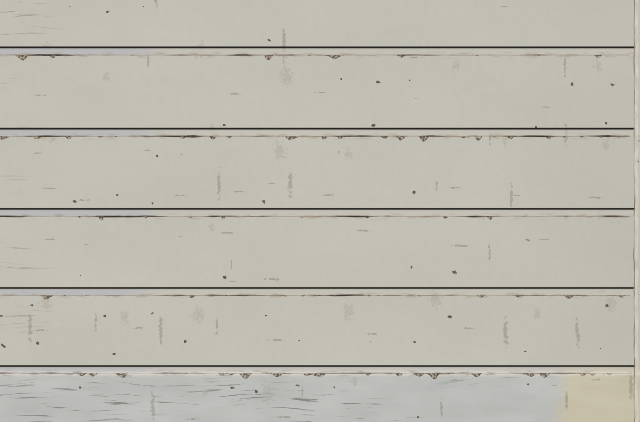
Write a WebGL 2 fragment shader that draws this texture.

```glsl
#version 300 es
precision highp float;
// Weathered painted clapboard siding: five dark gaps, cracked seams and a peeling joint at the right.

uniform vec2 u_resolution;
out vec4 fragColor;

vec2 hash2(vec2 p) {
    vec3 q = fract(p.xyx * vec3(0.1031, 0.103, 0.0973));
    q += dot(q, q.yzx + 33.33);
    return fract((q.xx + q.yz) * q.zy);
}

float corner(vec2 cell, vec2 offset) {
    float angle = 6.2832 * hash2(cell + 71.0).x;
    return dot(vec2(cos(angle), sin(angle)), offset);
}

// Gradient noise, roughly -0.7 to 0.7
float noise(vec2 p) {
    vec2 i = floor(p), f = fract(p), e = vec2(0, 1);
    vec2 u = f * f * f * (f * (f * 6.0 - 15.0) + 10.0);
    return mix(mix(corner(i, f), corner(i + e.yx, f - e.yx), u.x),
               mix(corner(i + e, f - e), corner(i + e.yy, f - e.yy), u.x), u.y);
}

float fbm(vec2 p) {
    float sum = 0.0, gain = 0.6;
    for (int i = 0; i < 4; i++) {
        sum += gain * noise(p);
        p = p * 2.03 + 17.3;
        gain *= 0.5;
    }
    return sum;
}

// Coverage of a line of half width w at distance d
float stroke(float d, float w) {
    return clamp((w - abs(d)) * u_resolution.y + 0.5, 0.0, 1.0);
}

// Sparse ragged marks, one at most per cell; size is the half extent
float marks(vec2 p, float cell, vec2 size, float density) {
    vec2 id = floor(p / cell), rnd = hash2(id + 5.0);
    vec2 center = (id + 0.3 + 0.4 * hash2(id + 31.0)) * cell;
    vec2 q = (p - center) / (size * (0.5 + rnd.y));
    q.x += 0.3 * q.y * (rnd.y - 0.5);
    float ragged = length(q) + 1.1 * noise(p * 130.0);
    return step(rnd.x, density) * (1.0 - smoothstep(0.4, 1.1, ragged));
}

void main() {
    vec2 p = gl_FragCoord.xy / u_resolution.y;
    float aspect = u_resolution.x / u_resolution.y;

    // Board rows counted downward, spaced slightly unevenly
    float s = (1.0 - p.y - 0.1122) / 0.1888;
    s -= 0.0068 * s * (4.0 - s);
    float row = floor(s);
    float below = fract(s) * 0.1888;
    float gap = (fract(s + 0.5) - 0.5) * 0.1888;
    float bottom = step(3.5, row);
    float lapped = step(-0.5, row);
    vec2 along = vec2(p.x, row * 7.31);

    // Paint with broad blotches and fine tooth
    vec3 color = vec3(0.76, 0.75, 0.705);
    color += 0.022 * fbm(p * vec2(3.0, 5.0)) + 0.012 * fbm(p * vec2(70.0, 45.0));
    color -= 0.012 * smoothstep(0.9, aspect, p.x);

    // Bare bluish bottom board with wood grain and a cream stain
    float edge = p.x + 0.25 * (0.1 - p.y) + 0.07 * fbm(p * 14.0);
    float stain = smoothstep(1.31, 1.37, edge);
    vec3 bare = mix(vec3(0.735, 0.74, 0.725), vec3(0.78, 0.75, 0.66), stain);
    color = mix(color, bare + 0.05 * fbm(p * vec2(7.0, 18.0)), bottom);
    float grain = smoothstep(0.12, 0.42, fbm(vec2(p.x * 9.0, p.y * 150.0 + 3.0 * noise(p * 5.0))));
    float worn = smoothstep(-0.1, 0.35, noise(p * vec2(3.0, 9.0) + 4.0));
    color -= 0.2 * grain * worn * bottom * (1.0 - 0.8 * stain);
    float leftWear = (1.0 - smoothstep(0.02, 0.18, p.x)) * worn;
    color -= 0.13 * grain * leftWear * (1.0 - bottom);

    // Faint rubs, vertical streaks, scuffs and dark specks
    color = mix(color, vec3(0.63, 0.6, 0.55), 0.3 * marks(p, 0.19, vec2(0.012, 0.018), 0.4));
    color = mix(color, vec3(0.55, 0.52, 0.46), 0.45 * marks(p + 3.7, 0.16, vec2(0.004, 0.028), 0.35));
    color = mix(color, vec3(0.55, 0.52, 0.47), 0.5 * marks(p + 8.2, 0.11, vec2(0.015, 0.002), 0.28));
    color = mix(color, vec3(0.29, 0.27, 0.24), 0.8 * marks(p + 1.4, 0.09, vec2(0.0035, 0.003), 0.24));

    // Lip between gap and seam, lavender toward the left
    float seamY = 0.0178 + 0.0016 * fbm(along * vec2(16.0, 1.0));
    float lip = lapped * (1.0 - smoothstep(seamY - 0.002, seamY + 0.002, below));
    float leftEnd = 1.0 - smoothstep(0.3, 0.42, p.x + 0.08 * noise(along * 3.0));
    color = mix(color, vec3(0.77, 0.755, 0.715), 0.6 * lip);
    color = mix(color, vec3(0.71, 0.71, 0.73), 0.65 * lip * leftEnd);

    // Flaking pale paint and brown soil around the seam
    float seam = below - seamY;
    float soil = exp(-pow(seam / 0.006, 2.0)) * lapped;
    float flakes = smoothstep(0.0, 0.3, fbm(vec2(p.x * 25.0, p.y * 110.0)));
    color = mix(color, vec3(0.6, 0.54, 0.45), soil * flakes * 0.45);
    color = mix(color, vec3(0.87, 0.85, 0.81), soil * bottom * (1.0 - flakes) * 0.75);

    // Broken seam crack with swollen runs and small hanging chips
    float run = smoothstep(-0.15, 0.3, fbm(along * vec2(7.0, 1.0) + 2.6));
    float swell = smoothstep(0.15, 0.5, fbm(along * vec2(19.0, 1.0) + 9.1));
    float crack = stroke(seam, 0.0007 + 0.0011 * run + 0.0016 * swell);
    crack *= lapped * step(p.x, 1.493) * (0.4 + 0.5 * run) * (1.0 - 0.45 * bottom);
    color = mix(color, mix(vec3(0.44, 0.36, 0.31), vec3(0.17, 0.15, 0.13), run), crack);
    float drop = 0.034 * max(noise(along * vec2(38.0, 1.0) + 0.37) - 0.22, 0.0);
    float chip = stroke(seam - 0.5 * drop, 0.5 * drop) * step(0.0002, drop) * lapped;
    float chipTone = smoothstep(-0.2, 0.25, noise(p * 180.0));
    color = mix(color, mix(vec3(0.25, 0.22, 0.19), vec3(0.64, 0.57, 0.48), chipTone), 0.7 * chip);

    // Clean dark gap between boards, softly shaded beneath
    float gapHere = step(-0.5, s) * step(p.x, 1.507);
    color -= 0.07 * gapHere * smoothstep(0.006, 0.0, abs(gap - 0.001));
    color = mix(color, vec3(0.12, 0.115, 0.1), 0.95 * gapHere * stroke(gap, 0.0019));

    // Peeling vertical joint by the right edge
    float joint = p.x - 1.503 - 0.003 * fbm(vec2(2.0, p.y * 24.0));
    float peel = fbm(p * vec2(110.0, 28.0));
    color = mix(color, vec3(0.81, 0.79, 0.74) + 0.14 * peel, 0.85 * stroke(joint - 0.004, 0.005));
    float split = smoothstep(-0.2, 0.25, fbm(vec2(8.0, p.y * 17.0)));
    color = mix(color, vec3(0.4, 0.35, 0.28), stroke(joint, 0.0011) * (0.3 + 0.5 * split));

    fragColor = vec4(clamp(color, 0.0, 1.0), 1.0);
}
```
